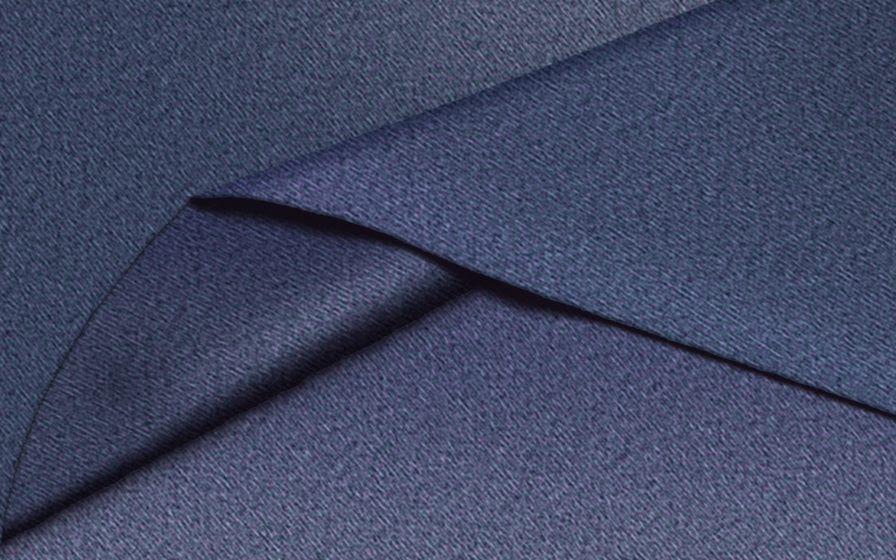
Give the GLSL for this texture, as a Shadertoy shader.

```glsl
// Draws folded blue denim: a flat ground, a rolled lower flap and a broad upper flap.

const float AA = 0.0024;

vec2 hashGradient(vec2 cell) {
    vec3 h = fract(cell.xyx * vec3(0.1031, 0.1030, 0.0973));
    h += dot(h, h.yzx + 33.33);
    return fract((h.xx + h.yz) * h.zy) * 2.0 - 1.0;
}

float gradientNoise(vec2 p) {
    vec2 i = floor(p), f = fract(p);
    vec2 u = f * f * (3.0 - 2.0 * f);
    float a = dot(hashGradient(i), f);
    float b = dot(hashGradient(i + vec2(1, 0)), f - vec2(1, 0));
    float c = dot(hashGradient(i + vec2(0, 1)), f - vec2(0, 1));
    float d = dot(hashGradient(i + vec2(1, 1)), f - vec2(1, 1));
    return mix(mix(a, b, u.x), mix(c, d, u.x), u.y);
}

float cover(float d) { return smoothstep(-AA, AA, d); }

float bell(float x, float center, float width) {
    float t = (x - center) / width;
    return exp(-t * t);
}

// Fold outlines
float upperRim(float x) { return 0.650 + 0.374 * (x - 0.344) - 0.005 * bell(x, 0.83, 0.3); }

float upperHem(float x) {
    return 0.504 - 0.342 * (x - 0.875) + 0.016 * bell(x, 0.66, 0.14)
         - 0.04 * bell(x, 0.32, 0.09) + 0.004 * smoothstep(1.1, 1.6, x);
}

float lowerRoll(float x) { return 0.027 + 0.54 * x; }

float lowerSide(float y) {
    float t = y - 0.083;
    return 0.01 + 0.18 * t + 0.734 * t * t;
}

// Depth of the dark gap under the upper hem
float gapDepth(float x) {
    float mouth = smoothstep(0.31, 0.42, x) * (1.0 - smoothstep(0.56, 0.76, x));
    return 0.010 + 0.024 * mouth + 0.024 * bell(x, 0.91, 0.11);
}

// Diagonal twill ridges broken into thin pale dashes and speckled yarn
vec3 twill(vec2 p, float angle, float seed) {
    float c = cos(angle), s = sin(angle);
    vec2 q = vec2(c * p.x + s * p.y, c * p.y - s * p.x);
    float wobble = 1.1 * gradientNoise(p * 26.0 + seed);
    float ridge = sin(q.y * 690.0 + wobble);
    float dash = gradientNoise(q * vec2(72.0, 215.0) + seed);
    float speck = gradientNoise(p * 172.0 + seed * 2.0);
    float slub = gradientNoise(p * vec2(65.0, 16.0) + seed);
    float hue = gradientNoise(p * 85.0 - seed);
    float weave = 0.12 * ridge + 0.52 * dash + 0.52 * speck + 0.12 * slub;
    weave += 0.35 * max(ridge, 0.0) * dash;
    return 1.0 + weave * vec3(1.12, 1.04, 0.84) + hue * vec3(0.20, -0.07, 0.07);
}

vec3 groundColor(vec2 p) {
    vec3 back = mix(vec3(0.225, 0.262, 0.365), vec3(0.315, 0.345, 0.44),
                    smoothstep(0.2, 1.0, p.x) * smoothstep(0.65, 1.0, p.y));
    vec3 front = mix(vec3(0.275, 0.297, 0.43), vec3(0.345, 0.37, 0.485),
                     1.0 - smoothstep(0.0, 0.4, p.y));
    return mix(back, front, cover(lowerRoll(p.x) - p.y));
}

vec3 lowerFlapColor(vec2 p, float d) {
    vec3 col = mix(vec3(0.225, 0.25, 0.355), vec3(0.185, 0.205, 0.325), smoothstep(0.4, 0.62, p.y));
    col += vec3(0.10, 0.10, 0.11) * bell(d, 0.09, 0.045) * smoothstep(0.1, 0.65, p.x);
    col *= 1.0 - 0.18 * bell(length(p - vec2(0.22, 0.31)), 0.0, 0.08);
    float rollWidth = mix(0.045, 0.080, smoothstep(0.0, 0.7, p.x));
    return mix(vec3(0.065, 0.055, 0.10), col, smoothstep(0.006, rollWidth, d));
}

vec3 upperFlapColor(vec2 p, float rim) {
    vec3 col = mix(vec3(0.26, 0.28, 0.41), vec3(0.25, 0.292, 0.405), smoothstep(0.5, 1.1, p.x));
    col *= 1.0 + 0.12 * bell(p.y - upperHem(p.x), 0.06, 0.08);
    col *= 1.0 - 0.13 * smoothstep(1.2, 1.6, p.x) * smoothstep(0.4, 0.9, p.y);
    return col * mix(vec3(0.62, 0.65, 0.74), vec3(1.0), smoothstep(0.0, 0.05, rim));
}

void mainImage(out vec4 fragColor, in vec2 fragCoord) {
    vec2 p = fragCoord / iResolution.y;
    p.x *= 1.6 * iResolution.y / iResolution.x;
    vec3 ink = vec3(0.060, 0.040, 0.075);

    // Signed distances to the folds, with slightly frayed outlines
    float fray = 0.004 * gradientNoise(p * 110.0) + 0.005 * gradientNoise(p * 22.0);
    float roll = (p.y - lowerRoll(p.x)) * 0.88 + fray;
    float side = p.x - lowerSide(p.y) + 0.5 * fray;
    float hem = (p.y - upperHem(p.x)) * 0.946 + 0.5 * fray;
    float rim = (upperRim(p.x) - p.y) * 0.937 + 0.4 * fray;

    // Ground with the contact shadow of the rolled flap
    vec3 col = groundColor(p) * twill(p, -0.85, 3.7);
    float contact = exp(-max(-roll, 0.0) / 0.016) * cover(-roll);
    col = mix(col, ink, 0.88 * contact);

    // Lower flap and its thin side crease
    float inLower = cover(roll) * cover(-hem);
    col = mix(col, lowerFlapColor(p, roll) * twill(p, -0.50, 17.3), inLower * cover(side));
    col *= 1.0 - 0.45 * inLower * exp(-abs(side) / 0.004);

    // Gap beneath the upper hem
    float gap = gapDepth(p.x);
    float shade = 1.0 - smoothstep(gap * 0.55, gap * 1.45 + 0.004, -hem + fray);
    shade *= cover(-hem) * smoothstep(0.325, 0.35, p.x);
    col = mix(col, ink, 0.95 * shade);

    // Upper flap
    vec3 upper = upperFlapColor(p, rim) * twill(p, -0.58, 41.9);
    upper *= mix(0.6, 1.0, smoothstep(0.0, 0.008, hem));
    col = mix(col, upper, cover(hem) * cover(rim));

    fragColor = vec4(clamp(col, 0.0, 1.0), 1.0);
}
```
